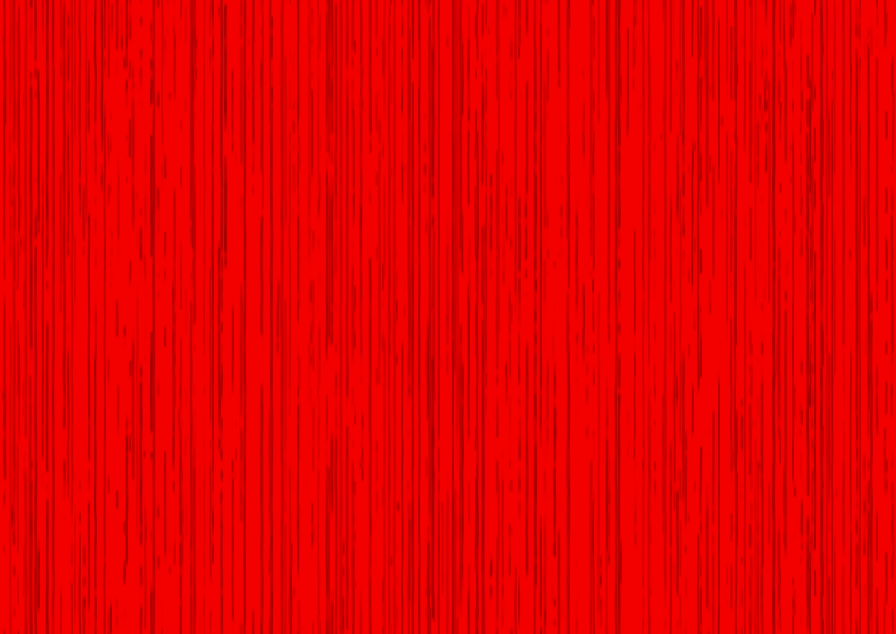
Write a Shadertoy shader that draws this texture.

```glsl
float hash(vec2 p) {
    uvec2 q = uvec2(ivec2(floor(p))) * uvec2(1597u, 3812u);
    uint n = (q.x ^ (q.y + 911u)) * 73477u;
    n = (n ^ (n >> 15)) * 48271u;
    n = (n ^ (n >> 13)) * 69621u;
    return float((n ^ (n >> 16)) & 65535u) / 65535.0;
}

// Smooth noise along y, independent for every seed
float noise(float y, float seed) {
    float cell = floor(y);
    float t = fract(y);
    t = t * t * (3.0 - 2.0 * t);
    return mix(hash(vec2(seed, cell)), hash(vec2(seed, cell + 1.0)), t);
}

// One set of vertical streaks, jittered within equal columns
float streaks(vec2 uv, float columns, float lengthFreq, float rarity, float seed) {
    float column = floor(uv.x * columns);
    float id = column + seed * 1000.0;
    float center = (column + mix(0.3, 0.7, hash(vec2(id, 501.0)))) / columns;
    center += 0.0007 * (noise(uv.y * 24.0, id + 200.0) - 0.5);

    // Broken, slightly ragged extent along the grain
    float grain = 0.8 * noise(uv.y * lengthFreq + 9.0 * hash(vec2(id, 502.0)), id + 400.0)
                + 0.2 * noise(uv.y * 60.0, id + 600.0);
    float threshold = mix(rarity, 1.0, hash(vec2(id, 503.0)));
    float extent = smoothstep(-0.06, 0.1, grain - threshold);

    // Soft cross section that never gets thinner than a pixel
    float halfWidth = mix(0.0016, 0.0026, hash(vec2(id, 504.0)));
    float soft = max(0.7 * halfWidth, 0.8 / iResolution.x);
    float profile = 1.0 - smoothstep(halfWidth - soft, halfWidth, abs(uv.x - center));

    float depth = mix(0.11, 0.3, hash(vec2(id, 505.0)));
    depth *= mix(0.75, 1.1, noise(uv.y * 35.0, id + 800.0));
    return depth * extent * profile;
}

void mainImage(out vec4 fragColor, in vec2 fragCoord) {
    vec2 uv = fragCoord / iResolution.xy;
    float shade = 0.0;

    // Long grain lines
    for (int i = 0; i < 3; i++) {
        float layer = float(i);
        shade = max(shade, streaks(uv, 91.0 + 17.0 * layer, 3.0 + 2.5 * layer, 0.24, layer + 1.0));
    }

    // Short dark flecks, gathered in bands
    float band = smoothstep(0.35, 0.75, noise(uv.x * 22.0, 7001.0));
    shade = max(shade, 1.15 * band * streaks(uv, 127.0, 26.0, 0.35, 5.0));

    vec3 brightRed = vec3(0.953, 0.0, 0.0);
    fragColor = vec4(brightRed - vec3(shade, 0.0, 0.0), 1.0);
}
```
